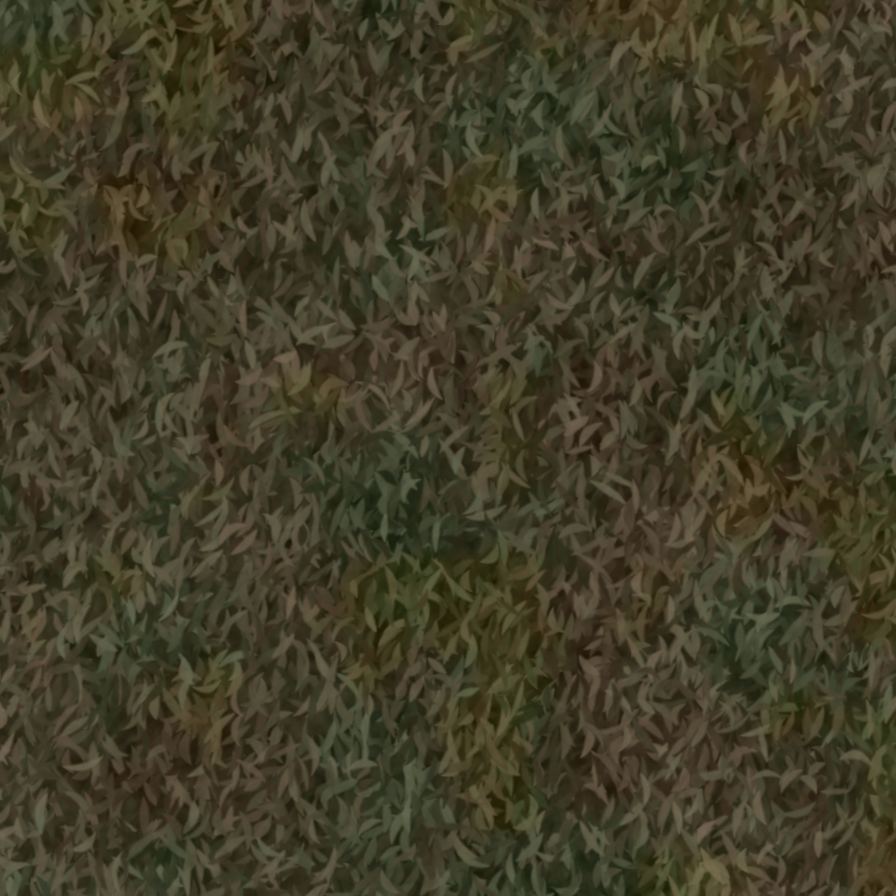
Give the GLSL for this texture, as a WebGL 2 fragment shader.

```glsl
#version 300 es
precision highp float;
// Dim, worn lawn: short curved grass blades scattered on jittered grids,
// painted in layers from shaded thatch up to pale tips, then tinted by
// broad patches of green, straw and brown.

uniform vec2 u_resolution;
out vec4 fragColor;

const int   LAYERS      = 7;
const float CELLS       = 31.0;   // grid cells across the canvas
const float HALF_WIDTH  = 0.135;  // blade half width, in cells
const float EDGE_SOFT   = 0.075;  // edge blur, in cells
const float LEAN        = -0.18;  // mean tilt from vertical, radians
const float SPREAD      = 1.55;   // spread of tilt, radians
const float OPACITY     = 0.88;
const vec3  SHADOW      = vec3(0.075, 0.068, 0.005);
const vec3  PALE        = vec3(0.425, 0.405, 0.315);
const vec3  GREEN_SHIFT = vec3(-0.028, 0.010, 0.004);
const vec3  BROWN_SHIFT = vec3(0.022, -0.012, 0.000);
const vec3  STRAW_SHIFT = vec3(0.010, 0.006, -0.030);

// Four random values in 0..1 from an integer cell and a seed.
vec4 hash4(ivec2 cell, int seed) {
    uvec4 v = uvec4(ivec4(cell, seed, cell.x + seed * 57)) * 1664525u + 1013904223u;
    v += v.yzxw * v.wxyz;
    v ^= v >> 16u;
    v += v.wxyz * v.yzxw;
    v ^= v >> 16u;
    v.x += v.y * v.w; v.y += v.z * v.x;
    v.z += v.x * v.y; v.w += v.y * v.z;
    v ^= v >> 15u;
    return vec4(v >> 8u) / 16777216.0;
}

float valueNoise(vec2 p, int seed) {
    ivec2 c = ivec2(floor(p));
    vec2 f = fract(p);
    f = f * f * (3.0 - 2.0 * f);
    float low  = mix(hash4(c, seed).x, hash4(c + ivec2(1, 0), seed).x, f.x);
    float high = mix(hash4(c + ivec2(0, 1), seed).x, hash4(c + ivec2(1, 1), seed).x, f.x);
    return mix(low, high, f.y);
}

float fbm(vec2 p, int seed) {
    return 0.55 * valueNoise(p, seed)
         + 0.30 * valueNoise(p * 2.1 + 5.3, seed + 1)
         + 0.15 * valueNoise(p * 4.3 + 9.7, seed + 2);
}

// Coverage of one tapered, bent blade centred at the origin.
float bladeMask(vec2 p, float angle, float halfLength, float bend, float halfWidth) {
    float s = sin(angle), c = cos(angle);
    p = vec2(c * p.x + s * p.y, c * p.y - s * p.x);
    float along = p.y / halfLength;
    float across = p.x - bend * (along * along - 0.4);
    float edge = abs(across) - halfWidth * (1.0 - along * along);
    return smoothstep(EDGE_SOFT, -EDGE_SOFT, edge) * smoothstep(1.05, 0.85, abs(along));
}

// Tone in x, per-blade hue in y.
vec2 paintBlades(vec2 uv, vec2 ground) {
    vec2 result = ground;
    for (int layer = 0; layer < LAYERS; layer++) {
        float height = float(layer) / float(LAYERS - 1);
        vec2 p = uv * CELLS + hash4(ivec2(layer, 3), 91).xy * 40.0;
        ivec2 home = ivec2(floor(p));
        for (int j = -1; j <= 1; j++) {
            for (int i = -1; i <= 1; i++) {
                ivec2 cell = home + ivec2(i, j);
                vec4 place = hash4(cell, layer * 2 + 11);
                vec4 look = hash4(cell, layer * 2 + 12);
                float angle = LEAN + SPREAD * (place.z + place.w - 1.0);
                float halfLength = mix(0.40, 0.80, look.x);
                float bend = (look.y - 0.5) * 0.55;
                float halfWidth = HALF_WIDTH * mix(0.75, 1.3, look.z);
                vec2 local = p - vec2(cell) - place.xy;
                float mask = bladeMask(local, angle, halfLength, bend, halfWidth);
                float tone = mix(0.16, 0.82, look.w) + 0.14 * height;
                float hue = fract(look.x * 7.0 + look.w * 5.0);
                result = mix(result, vec2(tone, hue), mask * OPACITY);
            }
        }
    }
    return result;
}

void main() {
    vec2 uv = gl_FragCoord.xy / min(u_resolution.x, u_resolution.y);

    // Shaded thatch under the blades
    float thatch = fbm(uv * CELLS * 1.3, 21);
    vec2 blades = paintBlades(uv, vec2(0.05 + 0.48 * thatch, 0.5));

    // Broad light patches and fine mottling
    float light = fbm(uv * 5.0, 31) - 0.5;
    float mottle = fbm(uv * 75.0, 41) - 0.5;
    float tone = blades.x + 0.28 * light + 0.20 * mottle;
    vec3 color = mix(SHADOW, PALE, clamp(tone, 0.0, 1.15));

    // Patchy hue, varied a little from blade to blade
    float hue = fbm(uv * 7.0, 51) + 0.35 * (blades.y - 0.5);
    color += GREEN_SHIFT * smoothstep(0.50, 0.25, hue);
    color += BROWN_SHIFT * smoothstep(0.50, 0.75, hue);
    color += STRAW_SHIFT * smoothstep(0.50, 0.72, fbm(uv * 9.0, 61));

    fragColor = vec4(clamp(color, 0.0, 1.0), 1.0);
}
```
